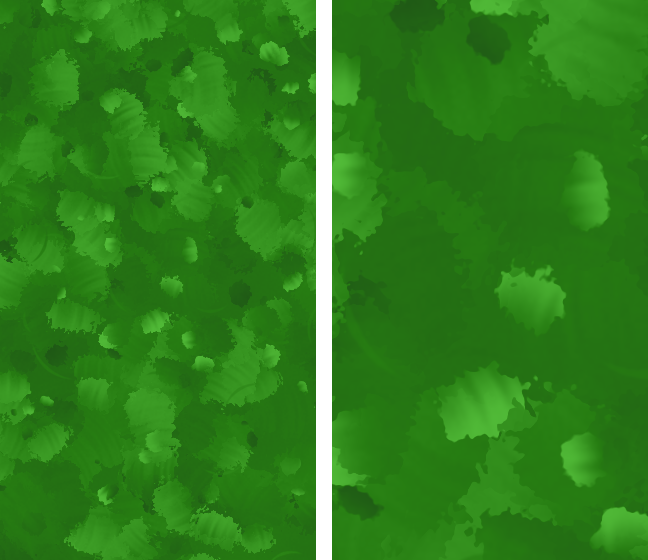
Left: the whole. Right: its middle third, enlarged.
Write a Shadertoy shader that draws this texture.

```glsl
// Overlapping ragged daubs of green paint with bright rims, dark gaps and thin wisps.

vec3 hash3(vec2 cell, float seed) {
    vec3 h = fract(vec3(cell.xyx + seed * 7.31) * vec3(0.1031, 0.1030, 0.0973));
    h += dot(h, h.yxz + 33.33);
    return fract((h.xxy + h.yzz) * h.zyx);
}

float noise(vec2 p) {
    vec2 i = floor(p), f = fract(p);
    f = f * f * (3.0 - 2.0 * f);
    float low = mix(hash3(i, 1.0).x, hash3(i + vec2(1, 0), 1.0).x, f.x);
    float high = mix(hash3(i + vec2(0, 1), 1.0).x, hash3(i + vec2(1, 1), 1.0).x, f.x);
    return mix(low, high, f.y);
}

mat2 rotation(float angle) {
    float c = cos(angle), s = sin(angle);
    return mat2(c, s, -s, c);
}

// Scatters daubs over a turned grid; fade is how far each one thins out on its soft side.
float paintDaubs(float tone, vec2 p, float cellSize, float seed, vec2 tones,
                 vec2 radii, float density, float fade) {
    p = rotation(seed * 0.83) * p + seed * 3.7;
    vec2 home = floor(p / cellSize);
    float lumps = noise(p * 30.0) + 0.7 * noise(p * 75.0) - 0.85;
    float crumbs = noise(p * 190.0) + 0.8 * noise(p * 400.0) - 0.9;
    float edge = max(0.0012, 0.7 / iResolution.y);
    for (int j = -1; j <= 1; j++)
    for (int i = -1; i <= 1; i++) {
        vec2 cell = home + vec2(i, j);
        vec3 place = hash3(cell, seed);
        vec3 look = hash3(cell, seed + 19.0);
        if (place.z > density) continue;
        float radius = mix(radii.x, radii.y, look.x);
        vec2 q = p - (cell + place.xy) * cellSize;
        if (length(q) > radius * 1.9) continue;
        q = rotation(look.z * 6.283) * q;

        // Bristles bend across the daub and fray its outline
        vec2 bristle = vec2(q.x + q.y * q.y * 5.0, q.y + q.x * q.x * 4.0);
        float fray = noise(bristle * vec2(130.0, 290.0) + cell * 17.0) - 0.5;
        float streak = noise(bristle * vec2(16.0, 170.0) + cell * 5.0) - 0.5;
        float stretch = mix(1.0, 1.4, fract(look.x * 13.0));
        float rounded = length(q * vec2(stretch, 1.0 / stretch));
        float boxy = max(abs(q.x), abs(q.y)) * 1.1;
        float dist = mix(rounded, boxy, 0.4 * look.y) - radius;
        dist += lumps * radius * 0.4 + (fray + 0.7 * crumbs) * min(0.011, radius * 0.3);

        float side = smoothstep(-1.0, 0.7, q.x / radius + streak * 0.5);
        float cover = smoothstep(edge, -edge, dist) * mix(1.0 - fade, 1.0, side);
        float paint = mix(tones.x, tones.y, look.y) + streak * 0.018 + 0.012 * side;
        tone = mix(tone, paint, cover * 0.95);
    }
    return tone;
}

// Thin tapered arcs left by single bristles.
float paintWisps(float tone, vec2 p, float cellSize, float seed, float density) {
    p += seed * 2.3;
    vec2 home = floor(p / cellSize);
    for (int j = -1; j <= 1; j++)
    for (int i = -1; i <= 1; i++) {
        vec2 cell = home + vec2(i, j);
        vec3 place = hash3(cell, seed);
        vec3 look = hash3(cell, seed + 11.0);
        if (place.z > density) continue;
        vec2 q = rotation(look.x * 6.283) * (p - (cell + place.xy) * cellSize);
        float arcRadius = cellSize * mix(0.3, 0.75, look.y);
        float taper = 1.0 - abs(atan(q.y, q.x)) / 0.75;
        float width = 0.0025 * max(taper, 0.0);
        float cover = smoothstep(0.002, -0.001, abs(length(q) - arcRadius) - width);
        tone = mix(tone, mix(0.43, 0.58, look.z), cover * 0.45 * smoothstep(0.0, 0.5, taper));
    }
    return tone;
}

// Turns a green level into a leaf colour; lighter paint is a little less saturated.
vec3 leafColor(float green) {
    float light = max(green - 0.49, 0.0);
    float shade = max(0.49 - green, 0.0);
    return vec3(0.15 + 0.70 * light - 0.2 * shade, green, 0.07 + 0.62 * light + 0.1 * shade);
}

// Spreads the tones about the middle green.
float spreadTone(float tone, float contrast) {
    return 0.485 + (tone - 0.499) * contrast;
}

void mainImage(out vec4 fragColor, in vec2 fragCoord) {
    vec2 p = fragCoord / iResolution.y;
    float tone = 0.475 + 0.03 * (noise(p * 9.0) - 0.5);

    // Broad dark and middle ground
    tone = paintDaubs(tone, p, 0.150, 1.0, vec2(0.42, 0.51), vec2(0.060, 0.090), 0.85, 0.5);
    tone = paintDaubs(tone, p, 0.100, 2.0, vec2(0.40, 0.51), vec2(0.030, 0.055), 0.60, 0.6);
    // Small dark and bright touches, partly buried by later paint
    tone = paintDaubs(tone, p, 0.060, 3.0, vec2(0.37, 0.41), vec2(0.010, 0.026), 0.34, 0.5);
    tone = paintDaubs(tone, p, 0.080, 4.0, vec2(0.62, 0.70), vec2(0.014, 0.030), 0.30, 0.8);
    // Middle and light foliage
    tone = paintDaubs(tone, p, 0.120, 5.0, vec2(0.44, 0.54), vec2(0.040, 0.066), 0.60, 0.7);
    tone = paintDaubs(tone, p, 0.110, 6.0, vec2(0.53, 0.61), vec2(0.028, 0.054), 0.56, 0.75);
    tone = paintDaubs(tone, p, 0.100, 7.0, vec2(0.43, 0.50), vec2(0.025, 0.046), 0.36, 0.8);
    tone = paintDaubs(tone, p, 0.120, 8.0, vec2(0.56, 0.62), vec2(0.030, 0.052), 0.38, 0.6);
    // Last accents
    tone = paintWisps(tone, p, 0.110, 9.0, 0.50);
    tone = paintDaubs(tone, p, 0.085, 10.0, vec2(0.63, 0.70), vec2(0.006, 0.018), 0.24, 0.95);
    tone = paintDaubs(tone, p, 0.080, 12.0, vec2(0.38, 0.42), vec2(0.005, 0.013), 0.18, 0.8);

    tone += 0.008 * (noise(p * 330.0) - 0.5);
    fragColor = vec4(leafColor(spreadTone(tone, 1.18)), 1.0);
}
```
